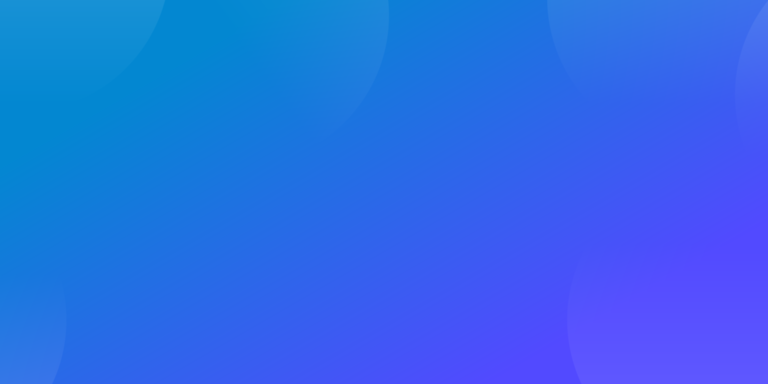
Write a WebGL 1 fragment shader that draws this background.

```glsl
precision highp float;

uniform vec2 u_resolution;

#define CYAN vec3(0.01, 0.53, 0.82)
#define VIOLET vec3(0.32, 0.29, 1.0)
#define GRADIENT_DIR vec2(0.5, -0.866)
#define GRADIENT_START 0.37
#define GRADIENT_END 1.5
#define DISC_RADIUS 0.393

// Opacity of a disc whose veil strengthens along fadeDir, starting at -reach radii
float discVeil(vec2 p, vec2 centre, vec2 fadeDir, float reach, float gain) {
  vec2 offset = (p - centre) / DISC_RADIUS;
  float edge = 1.0 / (u_resolution.y * DISC_RADIUS);
  float inside = 1.0 - smoothstep(1.0 - edge, 1.0 + edge, length(offset));
  return inside * gain * max(0.0, dot(offset, fadeDir) + reach);
}

void main() {
  // Units of canvas height, origin at the lower left
  vec2 p = gl_FragCoord.xy / u_resolution.y;
  vec2 up = vec2(0.0, 1.0);

  // Diagonal gradient measured from the upper left corner
  float along = dot(p - up, GRADIENT_DIR);
  float t = clamp((along - GRADIENT_START) / (GRADIENT_END - GRADIENT_START), 0.0, 1.0);
  vec3 color = mix(CYAN, VIOLET, t);

  // Translucent discs along the top
  float veil = discVeil(p, vec2(0.62, 0.96), vec2(0.8, 0.6), 0.1, 0.07);
  veil += discVeil(p, vec2(0.05, 1.10), up, 0.95, 0.12);
  veil += discVeil(p, vec2(1.818, 1.005), up, 0.7, 0.1);
  veil += discVeil(p, vec2(2.307, 0.753), up, 0.4, 0.07);

  // Translucent discs in the lower corners
  veil += discVeil(p, vec2(-0.22, 0.167), -up, 0.3, 0.1);
  veil += discVeil(p, vec2(1.87, 0.167), -up, 0.5, 0.08);

  gl_FragColor = vec4(mix(color, vec3(1.0), veil), 1.0);
}
```
